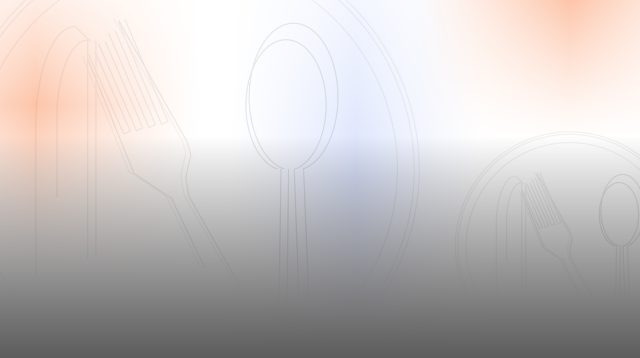
Reproduce this background procedurally as a WebGL 1 fragment shader.

```glsl
precision highp float;

uniform vec2 u_resolution;

const vec3 WHITE = vec3(1.0);
const vec3 PEACH = vec3(0.99, 0.77, 0.66);
const vec3 BLUE = vec3(0.85, 0.885, 0.99);
const vec3 SHADE = vec3(0.365, 0.36, 0.36);

const float LINE_WIDTH = 0.0034;
const float LINE_STRENGTH = 0.085;
const float NECK_Y = 0.527;

// Soft four-pointed glow with ridges along both axes
float crossGlow(vec2 p, vec2 center, vec2 reach) {
    vec2 tent = max(1.0 - abs(p - center) / reach, 0.0);
    return pow(tent.x * tent.y, 1.3);
}

float segment(vec2 p, vec2 a, vec2 b) {
    vec2 ab = b - a;
    float t = clamp(dot(p - a, ab) / dot(ab, ab), 0.0, 1.0);
    return length(p - a - ab * t);
}

float ellipse(vec2 p, vec2 center, vec2 radii) {
    vec2 q = p - center;
    float k = length(q / radii);
    return abs(k * (k - 1.0)) / max(length(q / (radii * radii)), 0.001);
}

float stroke(float d, float width) {
    return 1.0 - smoothstep(0.0, width, d);
}

float plate(vec2 p) {
    float r = length(p - vec2(0.519, 0.526));
    return min(abs(r - 0.591), min(abs(r - 0.638), abs(r - 0.652)));
}

float spoon(vec2 p) {
    float bowl = min(ellipse(p, vec2(0.799, 0.706), vec2(0.112, 0.183)),
                     ellipse(p, vec2(0.820, 0.729), vec2(0.124, 0.206)));
    float d = p.y > NECK_Y ? bowl : 1.0;
    d = min(d, segment(p, vec2(0.785, NECK_Y), vec2(0.779, 0.136)));
    d = min(d, segment(p, vec2(0.806, NECK_Y), vec2(0.802, 0.136)));
    d = min(d, segment(p, vec2(0.822, NECK_Y), vec2(0.836, 0.136)));
    return min(d, segment(p, vec2(0.848, NECK_Y), vec2(0.864, 0.136)));
}

// Curved corner of a blade continuing into a straight edge
float bladeEdge(vec2 p, vec2 center, vec2 radii, float endY) {
    float arc = ellipse(p, center, radii);
    float d = p.x < center.x && p.y > center.y ? arc : 1.0;
    float edgeX = center.x - radii.x;
    return min(d, segment(p, vec2(edgeX, center.y), vec2(edgeX, endY)));
}

float knife(vec2 p) {
    float d = bladeEdge(p, vec2(0.210, 0.650), vec2(0.110, 0.276), 0.23);
    d = min(d, bladeEdge(p, vec2(0.245, 0.673), vec2(0.086, 0.215), 0.45));
    d = min(d, segment(p, vec2(0.210, 0.926), vec2(0.252, 0.885)));
    d = min(d, segment(p, vec2(0.245, 0.888), vec2(0.245, 0.28)));
    return min(d, segment(p, vec2(0.268, 0.885), vec2(0.268, 0.29)));
}

float forkOutline(vec2 p) {
    float d = segment(p, vec2(0.332, 0.942), vec2(0.523, 0.603));
    d = min(d, segment(p, vec2(0.523, 0.603), vec2(0.533, 0.568)));
    d = min(d, segment(p, vec2(0.533, 0.568), vec2(0.519, 0.505)));
    d = min(d, segment(p, vec2(0.519, 0.505), vec2(0.528, 0.451)));
    d = min(d, segment(p, vec2(0.528, 0.451), vec2(0.701, 0.147)));
    d = min(d, segment(p, vec2(0.245, 0.836), vec2(0.374, 0.516)));
    d = min(d, segment(p, vec2(0.374, 0.516), vec2(0.479, 0.446)));
    return min(d, segment(p, vec2(0.479, 0.446), vec2(0.572, 0.252)));
}

float forkTines(vec2 p) {
    float d = 1.0;
    vec2 gap = vec2(0.018, 0.008);
    for (int i = 0; i < 4; i++) {
        float n = float(i);
        vec2 tip = vec2(0.248, 0.846) + n * vec2(0.028, 0.030);
        vec2 root = vec2(0.346, 0.626) + n * vec2(0.035, 0.009);
        d = min(d, segment(p, tip, root));
        d = min(d, segment(p, tip + gap, root + gap));
        d = min(d, segment(p, root, root + gap));
    }
    return d;
}

// Line drawing of a place setting
float tableSetting(vec2 p, float width) {
    float ink = 0.55 * stroke(plate(p), width);
    ink = max(ink, stroke(spoon(p), width));
    ink = max(ink, 0.6 * stroke(knife(p), width));
    ink = max(ink, 0.8 * stroke(forkOutline(p), width));
    ink = max(ink, 0.4 * stroke(forkOutline(p + vec2(0.014, -0.005)), width));
    return max(ink, 0.65 * stroke(forkTines(p), width));
}

void main() {
    vec2 p = gl_FragCoord.xy / u_resolution.y;

    // Coloured light
    vec3 color = mix(WHITE, PEACH, crossGlow(p, vec2(0.098, 0.708), vec2(0.47, 0.50)));
    color *= mix(WHITE, PEACH, crossGlow(p, vec2(1.593, 1.0), vec2(0.45, 0.41)));
    color *= mix(WHITE, BLUE, crossGlow(p, vec2(0.993, 0.50), vec2(0.36, 0.85)));

    // Grey rising from the bottom
    float depth = clamp((0.62 - p.y) / 0.62, 0.0, 1.0);
    color = mix(color, SHADE, depth * (1.17 - 0.17 * depth));

    // Large setting and its smaller copy
    float copyScale = 2.04;
    vec2 copyPoint = (p - vec2(1.5, 0.516)) * copyScale + vec2(0.332, 0.942);
    float ink = max(tableSetting(p, LINE_WIDTH),
                    tableSetting(copyPoint, LINE_WIDTH * copyScale));
    color *= 1.0 - LINE_STRENGTH * ink * smoothstep(0.10, 0.38, p.y);

    gl_FragColor = vec4(color, 1.0);
}
```
